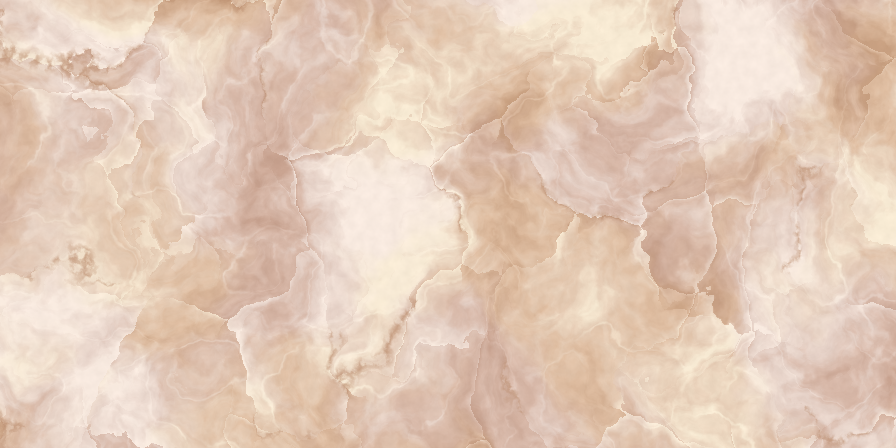
Write a WebGL 2 fragment shader that draws this texture.

```glsl
#version 300 es
precision highp float;

uniform vec2 u_resolution;
out vec4 fragColor;

#define PLATE_SCALE vec2(3.5, 2.7)
#define WARP_BROAD 0.24
#define WARP_FINE 0.045
#define CLOUD_CONTRAST 1.0
#define PLATE_CONTRAST 0.58
#define PLATE_SLOPE 0.36
#define RIM_LIGHT 0.52
#define RIM_SHADE 0.30
#define HAIRLINE 0.24
#define FINE_DETAIL 0.36
#define BASE_TONE 0.56
#define CRUST_COLOR vec3(0.72, 0.54, 0.42)

vec2 hash2(vec2 cell) {
    uvec2 u = uvec2(ivec2(cell) + 4096);
    u = u * 1664525u + 1013904223u;
    for (int i = 0; i < 2; i++) {
        u.x += u.y * 1664525u;
        u.y += u.x * 1664525u;
        u ^= u >> 16u;
    }
    return vec2(u & 0xffffu) / 65535.0;
}

float corner(vec2 cell, vec2 offset) {
    float angle = 6.2832 * hash2(cell).x;
    return dot(vec2(cos(angle), sin(angle)), offset);
}

float gradientNoise(vec2 p) {
    vec2 i = floor(p), f = p - i;
    vec2 w = f * f * f * (f * (f * 6.0 - 15.0) + 10.0);
    vec2 e = vec2(1.0, 0.0);
    float low = mix(corner(i, f), corner(i + e, f - e), w.x);
    float high = mix(corner(i + e.yx, f - e.yx), corner(i + 1.0, f - 1.0), w.x);
    return 1.4 * mix(low, high, w.y);
}

float fbm(vec2 p) {
    float sum = 0.0, amplitude = 0.5;
    for (int i = 0; i < 5; i++) {
        sum += amplitude * gradientNoise(p);
        p = mat2(1.6, 1.2, -1.2, 1.6) * p + 7.3;
        amplitude *= 0.5;
    }
    return sum;
}

vec2 fbm2(vec2 p) { return vec2(fbm(p), fbm(p + vec2(31.7, 13.1))); }

// Cracked plates: nearest site, site across the closest edge, edge distance
struct Crack { vec2 own; vec2 other; float edge; };

vec2 site(vec2 cell) { return cell + 0.06 + 0.88 * hash2(cell); }

Crack findCrack(vec2 q) {
    vec2 cell = floor(q);
    Crack c = Crack(q, q, 9.0);
    float nearest = 9.0;
    for (int k = 0; k < 9; k++) {
        vec2 s = site(cell + vec2(k % 3 - 1, k / 3 - 1));
        float d = distance(s, q);
        if (d < nearest) { nearest = d; c.own = s; }
    }
    for (int k = 0; k < 25; k++) {
        vec2 s = site(cell + vec2(k % 5 - 2, k / 5 - 2));
        vec2 across = s - c.own;
        if (dot(across, across) < 0.0001) continue;
        float d = dot(0.5 * (s + c.own) - q, normalize(across));
        if (d < c.edge) { c.edge = d; c.other = s; }
    }
    return c;
}

float plateTone(vec2 s, vec2 q) {
    vec2 h = hash2(floor(s) + 57.0);
    float angle = 6.2832 * h.y;
    return PLATE_CONTRAST * (h.x - 0.5) + PLATE_SLOPE * dot(q - s, vec2(cos(angle), sin(angle)));
}

// Plate shading: some edges stay crisp, others melt away
float shadePlates(Crack c, vec2 q, float crisp) {
    float own = plateTone(c.own, q), other = plateTone(c.other, q);
    float melt = mix(0.32, 0.02, crisp);
    float tone = mix(0.5 * (own + other), own, smoothstep(0.0, melt, c.edge));
    bool raised = hash2(floor(c.own)).y > hash2(floor(c.other)).y;
    float rim = raised ? RIM_LIGHT * exp(-22.0 * c.edge) : -RIM_SHADE * exp(-12.0 * c.edge);
    return tone + rim * crisp;
}

float hairline(vec2 p, float width) {
    return 1.0 - smoothstep(0.0, width, abs(gradientNoise(p)));
}

vec3 ramp(vec3 deep, vec3 middle, vec3 light, vec3 pale, float t) {
    vec3 c = mix(deep, middle, clamp(t / 0.33, -0.4, 1.0));
    c = mix(c, light, clamp((t - 0.33) / 0.3, 0.0, 1.0));
    return mix(c, pale, clamp((t - 0.63) / 0.37, 0.0, 1.2));
}

void main() {
    vec2 p = gl_FragCoord.xy / u_resolution.y;
    float pixel = 1.0 / u_resolution.y;
    vec2 bent = p + WARP_BROAD * fbm2(p * 1.7) + WARP_FINE * fbm2(p * 11.0 + 5.0);

    // Large plates, then smaller flakes over them
    vec2 q = bent * PLATE_SCALE + 3.0, r = bent * PLATE_SCALE * 2.1 + 20.0;
    Crack large = findCrack(q), small = findCrack(r);
    float crisp = smoothstep(-0.22, 0.3, fbm(p * 2.6 + 40.0));
    float flaky = smoothstep(-0.1, 0.3, fbm(p * 2.2 + 71.0));
    float tone = BASE_TONE + shadePlates(large, q, crisp);
    tone += (0.3 + 0.5 * flaky) * shadePlates(small, r, flaky);

    // Clouds, wisps and pale hairlines
    tone += CLOUD_CONTRAST * fbm(bent * 3.0 + 11.0);
    tone += FINE_DETAIL * (fbm(bent * 12.0 + 3.0) + 0.9 * fbm(bent * 29.0 + 47.0));
    float thin = smoothstep(-0.1, 0.3, gradientNoise(p * 3.3 + 9.0));
    float lines = hairline(bent * 4.2 + 17.0, 0.03 + 5.0 * pixel) * thin;
    lines += 0.6 * hairline(bent * 7.0 + 63.0, 0.04 + 7.0 * pixel) * (1.0 - thin);
    tone += HAIRLINE * lines;

    // Rosy and honey tints
    float warmth = smoothstep(-0.2, 0.2, fbm(bent * 2.1 + 90.0) + 0.25 * (hash2(floor(large.own) + 9.0).x - 0.5));
    vec3 rosy = ramp(vec3(0.80, 0.66, 0.59), vec3(0.85, 0.73, 0.67), vec3(0.90, 0.82, 0.78), vec3(0.96, 0.90, 0.86), tone);
    vec3 honey = ramp(vec3(0.81, 0.66, 0.54), vec3(0.87, 0.74, 0.63), vec3(0.90, 0.80, 0.71), vec3(0.96, 0.90, 0.81), tone);
    vec3 color = mix(rosy, honey, warmth);

    // Grainy brown crust along part of the cracks
    float grain = fbm(p * 38.0);
    float width = 0.095 * smoothstep(0.0, 0.4, fbm(p * 2.9 + 25.0));
    float crust = 1.0 - smoothstep(0.0, width + 3.0 * pixel, large.edge + 0.09 * grain);
    crust *= smoothstep(0.0, 0.02, width) * smoothstep(-0.25, 0.25, grain);
    color = mix(color, CRUST_COLOR, 0.8 * crust);

    fragColor = vec4(color + 0.035 * grain, 1.0);
}
```
